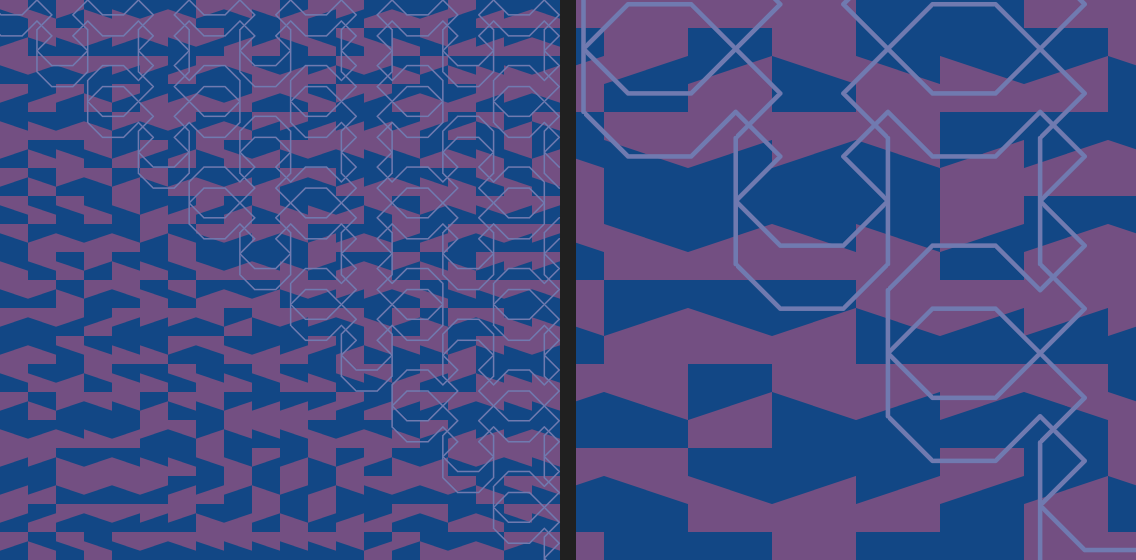
Left: the whole. Right: its middle third, enlarged.
Give the GLSL for this pattern, as a Shadertoy shader.

```glsl
#define TILES 20.0
#define SLANT_LOW 0.3333
#define SLANT_HIGH 0.6667
#define PITCH 0.0906
#define KNOT_SHIFT 0.0246
#define LINE_WIDTH 0.0027
#define CUT 0.2929
#define SAMPLES 3
#define BLUE vec3(0.07, 0.28, 0.52)
#define MAUVE vec3(0.45, 0.31, 0.51)
#define LINE_COLOR vec3(0.44, 0.48, 0.69)

vec2 hash22(vec2 p) {
    vec3 q = fract(p.xyx * vec3(0.1031, 0.1030, 0.0973));
    q += dot(q, q.yzx + 33.33);
    return fract((q.xx + q.yz) * q.zy);
}

// Each tile is split by a slanted edge; direction and colour order are random
float slantedTile(vec2 uv) {
    vec2 cell = floor(uv * TILES);
    vec2 f = fract(uv * TILES);
    vec2 rnd = hash22(cell + 7.0);
    float along = rnd.x < 0.5 ? f.x : 1.0 - f.x;
    float upper = step(mix(SLANT_LOW, SLANT_HIGH, along), f.y);
    return rnd.y < 0.5 ? upper : 1.0 - upper;
}

float smoothTiles(vec2 fragCoord) {
    float sum = 0.0;
    for (int j = 0; j < SAMPLES; j++)
        for (int i = 0; i < SAMPLES; i++) {
            vec2 offset = (vec2(i, j) + 0.5) / float(SAMPLES) - 0.5;
            sum += slantedTile((fragCoord + offset) / iResolution.y);
        }
    return sum / float(SAMPLES * SAMPLES);
}

float segment(vec2 p, vec2 a, vec2 b) {
    vec2 ab = b - a;
    return length(p - a - ab * clamp(dot(p - a, ab) / dot(ab, ab), 0.0, 1.0));
}

// Triangular lattice of cells with nested binary gaps
bool filled(int col, int row) {
    if (row < 0 || row > col) return false;
    int gap = ~col & (col + 1);
    return (row & (2 * gap - 1)) != gap;
}

// Distance to the strands that weave around the filled cells
float knot(vec2 p) {
    int col = int(floor(p.x));
    int row = int(floor(p.y));
    float nearLine = floor(p.x + 0.5);
    int sideCol = p.x < nearLine ? col + 1 : col - 1;
    vec2 corner = vec2(CUT);
    float d = 1.0;
    for (int k = 0; k < 2; k++) {
        int own = row + k;
        int next = row + 1 - k;
        bool inOwn = filled(col, own);
        bool inNext = filled(col, next);
        vec2 q = abs(p - vec2(nearLine, own));
        // Inner and outer diagonals
        if (inOwn) d = min(d, segment(q, vec2(0.0), corner));
        if (inNext) d = min(d, segment(q, corner, vec2(0.0, 2.0 * CUT)));
        // Straight runs along borders between filled and empty cells
        if (inOwn != inNext) d = min(d, segment(q, corner, vec2(0.5, CUT)));
        if (inOwn != filled(sideCol, own))
            d = min(d, segment(q, vec2(0.0), vec2(0.0, 1.0 - 2.0 * CUT)));
    }
    return d * PITCH;
}

void mainImage(out vec4 fragColor, in vec2 fragCoord) {
    vec2 uv = fragCoord / iResolution.y;
    vec3 color = mix(BLUE, MAUVE, smoothTiles(fragCoord));

    // Lattice rows count downward from the top edge
    vec2 lattice = vec2(uv.x + KNOT_SHIFT, 1.0 - uv.y) / PITCH;
    float edge = 0.5 * LINE_WIDTH - knot(lattice);
    float line = clamp(edge * iResolution.y + 0.5, 0.0, 1.0);
    fragColor = vec4(mix(color, LINE_COLOR, line), 1.0);
}
```
